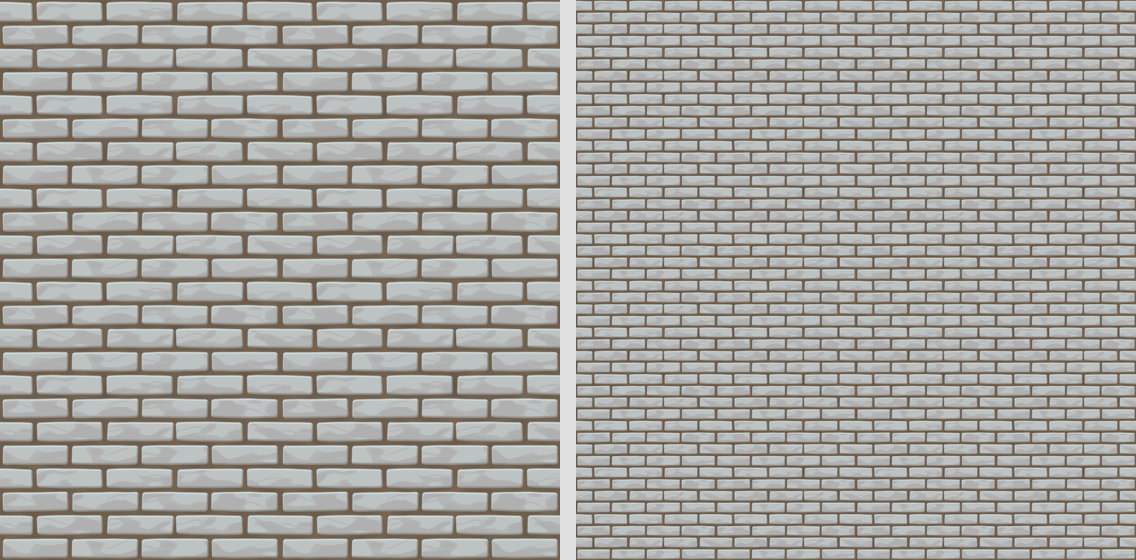
Left, the tile; right, the same tile 2 across and 2 down.
Reproduce this texture procedurally as a Shadertoy shader.

```glsl
const vec2 BRICKS = vec2(8.0, 24.0);   // repeats across and down
const vec2 VARIANTS = vec2(4.0, 4.0);  // distinct bricks before the wall repeats
const float ASPECT = 3.0;              // brick cell width over height

const vec3 MORTAR = vec3(0.44, 0.37, 0.30);
const vec3 MORTAR_DARK = vec3(0.37, 0.31, 0.25);
const vec3 OUTLINE = vec3(0.48, 0.45, 0.41);
const vec3 STONE = vec3(0.69, 0.69, 0.69);
const vec3 STONE_LIGHT = vec3(0.74, 0.76, 0.76);
const vec3 RIM_LIGHT = vec3(0.84, 0.89, 0.89);
const vec3 RIM_DARK = vec3(0.58, 0.58, 0.56);

vec2 hash2(vec2 p, float seed) {
    vec3 h = fract(vec3(p.xyx + seed * 7.31) * vec3(0.1031, 0.1030, 0.0973));
    h += dot(h, h.yzx + 33.33);
    return fract((h.xx + h.yz) * h.zy);
}

float corner(vec2 lattice, vec2 offset, vec2 period, float seed) {
    return dot(hash2(mod(lattice, period), seed) * 2.0 - 1.0, offset);
}

// Gradient noise that wraps after a whole period
float gradientNoise(vec2 p, vec2 period, float seed) {
    vec2 i = floor(p), f = fract(p);
    vec2 u = f * f * f * (f * (f * 6.0 - 15.0) + 10.0);
    vec2 e = vec2(1.0, 0.0);
    float low = mix(corner(i, f, period, seed),
                    corner(i + e.xy, f - e.xy, period, seed), u.x);
    float high = mix(corner(i + e.yx, f - e.yx, period, seed),
                     corner(i + e.xx, f - e.xx, period, seed), u.x);
    return mix(low, high, u.y);
}

float roundedBox(vec2 p, vec2 halfSize, float radius) {
    vec2 d = abs(p) - halfSize + radius;
    return length(max(d, 0.0)) + min(max(d.x, d.y), 0.0) - radius;
}

// Hand-cut brick: slightly tilted, tapered and uneven
float brickShape(vec2 p, vec2 id, float seed) {
    vec2 size = hash2(id, 3.0), skew = hash2(id, 5.0) - 0.5;
    p.y += skew.x * 0.03 * p.x + 0.025 * gradientNoise(p * 1.3, vec2(64.0), seed);
    p.x += skew.y * 0.12 * p.y + (size.y - 0.5) * 0.05;
    vec2 halfSize = vec2(1.40, 0.415) + (size - 0.5) * vec2(0.05, 0.02);
    halfSize.y -= 0.018 * p.x * p.x * size.y;
    return roundedBox(p, halfSize, 0.12);
}

// Flat painted patches with a narrow curved vein
vec3 stoneFace(vec2 p, vec2 id, float seed) {
    vec2 r = hash2(id, 11.0) - 0.5;
    vec2 q = vec2(p.x * 0.75, p.y * 1.5 + p.x * r.x * 0.9);
    q.y += 0.5 * gradientNoise(q * 1.4, vec2(64.0), seed + 2.0);
    float n = gradientNoise(q * 1.15, vec2(64.0), seed + 4.0);
    float field = n + p.y * 0.45 + r.y * 0.16;
    float patches = 0.35 * smoothstep(-0.09, -0.06, field)
                  + 0.65 * smoothstep(-0.015, 0.015, field);
    float bend = p.y - p.x * r.y * 0.8
               - 0.45 * gradientNoise(p * vec2(0.9, 0.4), vec2(64.0), seed + 6.0);
    float vein = 1.0 - smoothstep(0.025, 0.05, abs(bend));
    vein *= smoothstep(0.0, 0.5, p.x * sign(r.x) + 0.2);
    return mix(STONE, STONE_LIGHT, mix(patches, 0.3, vein * 0.75));
}

vec3 mortarColor(vec2 uv, float edgeDistance) {
    vec2 cells = BRICKS * vec2(3.0, 1.0);
    float grain = gradientNoise(uv * cells, cells, 17.0);
    float shade = 1.0 - smoothstep(0.0, 0.075, edgeDistance);
    return mix(MORTAR * (1.0 + 0.18 * grain), MORTAR_DARK, shade * 0.5);
}

void mainImage(out vec4 fragColor, in vec2 fragCoord) {
    vec2 uv = fragCoord / iResolution.xy;
    float aa = BRICKS.y / iResolution.y;

    // Running bond: every other row moves by half a brick
    vec2 grid = uv * BRICKS;
    grid.x += 0.5 * mod(floor(grid.y), 2.0);
    vec2 id = mod(floor(grid), VARIANTS);
    vec2 p = (fract(grid) - 0.5) * vec2(ASPECT, 1.0);
    float seed = 1.0 + id.x + id.y * VARIANTS.x;

    // Shifted copies of the outline carve the lit and shaded rims
    float edge = brickShape(p, id, seed);
    float lit = brickShape(p + vec2(-0.03, 0.065), id, seed);
    float shaded = brickShape(p + vec2(0.045, -0.07), id, seed);

    vec3 brick = stoneFace(p, id, seed);
    brick = mix(brick, RIM_DARK, smoothstep(-aa, aa, shaded));
    brick = mix(brick, RIM_LIGHT, smoothstep(-aa, aa, lit));

    vec3 color = mortarColor(uv, edge);
    color = mix(color, OUTLINE, 1.0 - smoothstep(-aa, aa, edge - 0.018));
    color = mix(color, brick, 1.0 - smoothstep(-aa, aa, edge + 0.006));
    fragColor = vec4(color, 1.0);
}
```
